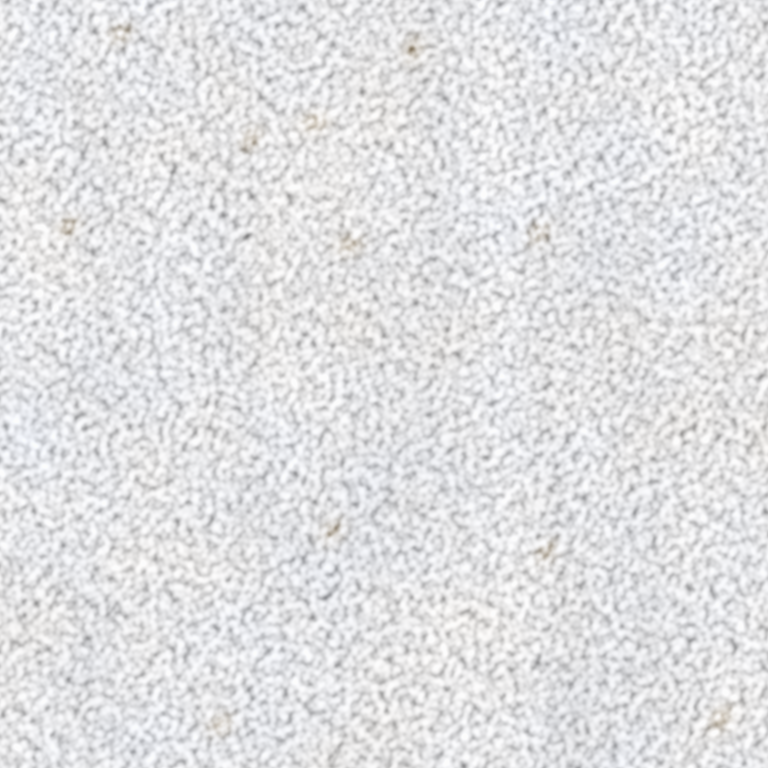
Reproduce this texture procedurally as a Shadertoy shader.

```glsl
// Pale grey-white sandstone with fine wormy grain, faint veins and rusty specks.

// Integer hash: two random values in 0..1 per lattice cell
vec2 hash2(vec2 cell) {
    uvec2 v = uvec2(ivec2(cell)) * 1664525u + 1013904223u;
    v.x += v.y * 1664525u;
    v.y += v.x * 1664525u;
    v ^= v >> 16u;
    v.x += v.y * 1664525u;
    v.y += v.x * 1664525u;
    v ^= v >> 16u;
    return vec2(v & 65535u) / 65535.0;
}

// Unit gradient at a lattice corner, dotted with the offset from it
float cornerSlope(vec2 cell, vec2 offset) {
    float angle = 6.2832 * hash2(cell).x;
    return dot(vec2(cos(angle), sin(angle)), offset);
}

float gradientNoise(vec2 p) {
    vec2 i = floor(p), f = fract(p);
    vec2 w = f * f * f * (f * (f * 6.0 - 15.0) + 10.0);
    vec2 x = vec2(1, 0), y = vec2(0, 1);
    return mix(mix(cornerSlope(i, f), cornerSlope(i + x, f - x), w.x),
               mix(cornerSlope(i + y, f - y), cornerSlope(i + 1.0, f - 1.0), w.x), w.y);
}

vec2 rotate(vec2 p, float angle) {
    float c = cos(angle), s = sin(angle);
    return vec2(c * p.x + s * p.y, c * p.y - s * p.x);
}

// One soft elongated fleck in a random share of the cells
float flecks(vec2 p, float share, vec2 size, float seed) {
    vec2 cell = floor(p) + seed;
    vec2 centre = 0.25 + 0.5 * hash2(cell);
    vec2 traits = hash2(cell + 57.0);
    vec2 d = rotate(fract(p) - centre, 0.2 + 1.2 * traits.y) / size;
    return step(traits.x, share) * exp(-dot(d, d));
}

void mainImage(out vec4 fragColor, in vec2 fragCoord) {
    vec2 uv = fragCoord / iResolution.y;

    // Fine grain: two turned layers, slightly stretched along the diagonal
    vec2 along = rotate(uv, 0.95) * vec2(0.82, 1.08);
    float grain = gradientNoise(along * 88.0)
                + 0.8 * gradientNoise(rotate(uv, 0.4) * 114.0 + 31.0);

    // Broad mottling and steep, slightly leaning veins
    float mottle = gradientNoise(uv * 4.0 + 7.3) + 0.6 * gradientNoise(uv * 11.0 + 19.0);
    float lean = uv.x + 0.08 * uv.y + 0.03 * gradientNoise(uv * 3.0 + 5.0);
    float vein = gradientNoise(vec2(lean * 9.0, uv.y * 1.3) + 43.0);
    float ridge = exp(-pow((lean - 0.69) / 0.035, 2.0))
                - exp(-pow((lean - 0.755) / 0.025, 2.0));

    float tone = 0.894 + 0.205 * grain - 0.10 * grain * grain
               + 0.025 * mottle + 0.025 * vein + 0.012 * ridge;

    // Warm stains drift over a faintly cool stone
    float warmth = gradientNoise(uv * 3.2 + 61.0) + 0.6 * gradientNoise(uv * 13.0 + 83.0);
    vec3 color = tone + vec3(-0.002, -0.001, 0.006)
               + warmth * vec3(0.016, 0.002, -0.022);

    // Rusty specks, broken up by the grain, and a few thin dark scratches
    float rust = flecks(uv * 8.0, 0.2, vec2(0.15, 0.11), 11.0);
    color -= rust * (0.8 - grain) * vec3(0.06, 0.09, 0.14);
    float scratch = flecks(uv * 9.0 + 0.4, 0.1, vec2(0.11, 0.03), 137.0);
    color -= 0.17 * scratch;

    fragColor = vec4(clamp(color, 0.0, 0.99), 1.0);
}
```
